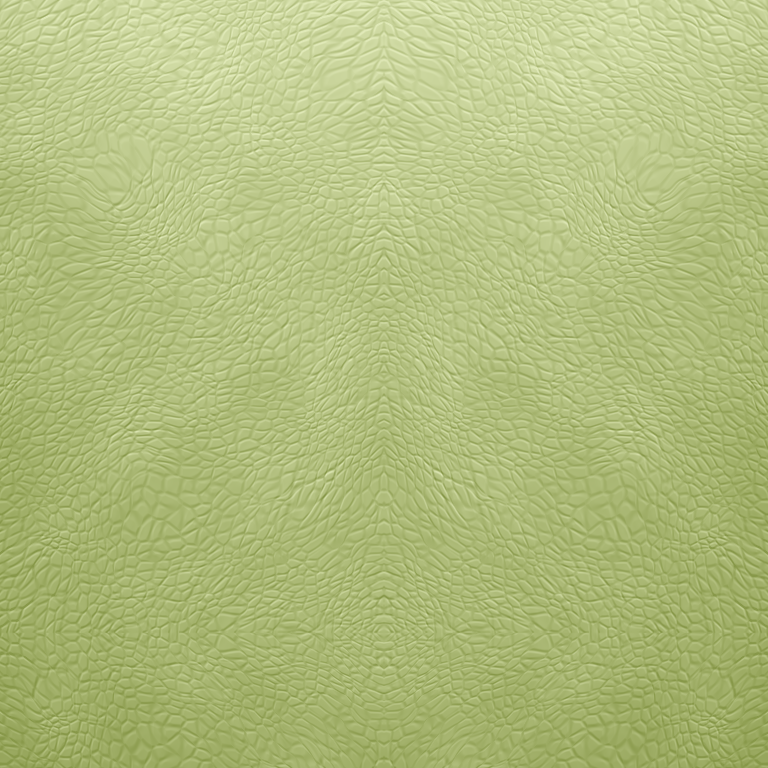
Give the GLSL for this texture, as a WebGL 1 fragment shader.

```glsl
precision highp float;
// Pale green pebbled leather, mirrored about its centre line and lit from above.
uniform vec2 u_resolution;

vec2 hash2(vec2 p) {
  vec3 q = fract(p.xyx * vec3(0.1031, 0.1030, 0.0973));
  q += dot(q, q.yzx + 33.33);
  return fract((q.xx + q.yz) * q.zy);
}

float noise(vec2 p) {
  vec2 i = floor(p), f = fract(p);
  f = f * f * (3.0 - 2.0 * f);
  float low = mix(hash2(i).x, hash2(i + vec2(1.0, 0.0)).x, f.x);
  float high = mix(hash2(i + vec2(0.0, 1.0)).x, hash2(i + 1.0).x, f.x);
  return mix(low, high, f.y);
}

// Gap between the two nearest cell centres: zero along the cell borders.
float cellGap(vec2 p) {
  vec2 cell = floor(p), f = fract(p);
  float nearest = 8.0, second = 8.0;
  for (int y = -1; y <= 1; y++) {
    for (int x = -1; x <= 1; x++) {
      vec2 offset = vec2(float(x), float(y));
      vec2 centre = offset + 0.1 + 0.8 * hash2(cell + offset + 60.0);
      float d = length(centre - f);
      second = min(second, max(nearest, d));
      nearest = min(nearest, d);
    }
  }
  return second - nearest;
}

// Height of the hide: small pebbles, long creases and fine grain.
float hideHeight(vec2 uv) {
  vec2 p = abs(uv - vec2(0.5, 0.177));
  vec2 warp = vec2(noise(p * 9.0 + 3.0), noise(p * 9.0 + 41.0)) - 0.5;
  vec2 ripple = vec2(noise(p * 38.0 + 7.0), noise(p * 38.0 + 23.0)) - 0.5;
  p += warp * 0.055 + ripple * 0.009;
  p.y += 0.3 * p.x;
  float pebble = smoothstep(0.0, 0.42, cellGap(p * vec2(62.0, 80.0)));
  float crease = smoothstep(0.0, 0.13, cellGap(p * vec2(17.0, 27.0) + 9.0));
  float creaseDepth = smoothstep(0.3, 0.75, noise(p * 13.0 + 70.0));
  float pebbleDepth = 0.5 + 0.5 * noise(p * 45.0 + 15.0);
  return pebble * pebbleDepth + 0.55 * crease * creaseDepth
       + 0.25 * noise(p * 150.0);
}

void main() {
  vec2 uv = gl_FragCoord.xy / u_resolution;
  float side = abs(uv.x - 0.5) * 2.0;

  // Broad light: bright at the top, dim at the foot and the sides.
  float tone = mix(0.17, 0.74, uv.y) + 0.2 * smoothstep(0.65, 1.0, uv.y);
  tone -= 0.24 * side * side * side;
  tone += 0.08 * (noise(vec2(side * 6.0, uv.y * 12.0)) - 0.5);

  // Relief: slopes facing the light brighten, hollows darken.
  vec2 towardLight = vec2(uv.x < 0.5 ? -0.0008 : 0.0008, 0.0022);
  float height = hideHeight(uv);
  float slope = height - hideHeight(uv + towardLight);
  tone += 0.42 * slope + 0.14 * (height - 0.8);

  vec3 shadowGreen = vec3(0.59, 0.65, 0.36);
  vec3 lightGreen = vec3(0.83, 0.87, 0.66);
  gl_FragColor = vec4(mix(shadowGreen, lightGreen, clamp(tone, -0.25, 1.2)), 1.0);
}
```
